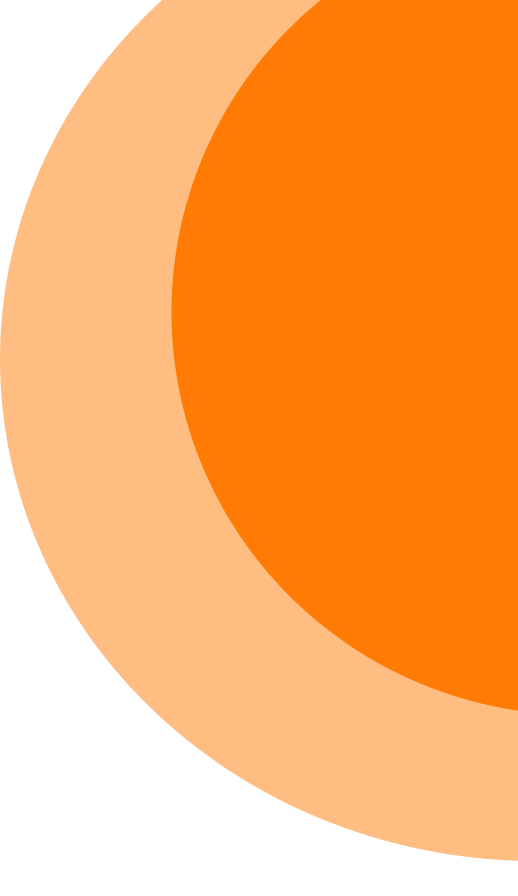
Write a Shadertoy shader that draws this background.

```glsl
// Two nested orange discs entering a white field from the right edge.

// Approximate signed distance to an axis-aligned ellipse.
float ellipseDistance(vec2 p, vec2 center, vec2 radii) {
    return (length((p - center) / radii) - 1.0) * min(radii.x, radii.y);
}

// Coverage of a shape, smoothed over one pixel.
float coverage(float dist) {
    return clamp(0.5 - dist * iResolution.y, 0.0, 1.0);
}

void mainImage(out vec4 fragColor, in vec2 fragCoord) {
    // Canvas height is one unit.
    vec2 p = fragCoord / iResolution.y;

    vec3 white = vec3(1.0);
    vec3 orange = vec3(1.0, 0.482, 0.016);
    vec3 peach = mix(white, orange, 0.502);

    // Wide pale disc, then the smaller saturated disc on top.
    float outerDisc = ellipseDistance(p, vec2(0.599, 0.599), vec2(0.599, 0.560));
    float innerDisc = ellipseDistance(p, vec2(0.6445, 0.6517), vec2(0.4531, 0.4496));

    vec3 color = mix(white, peach, coverage(outerDisc));
    color = mix(color, orange, coverage(innerDisc));
    fragColor = vec4(color, 1.0);
}
```
